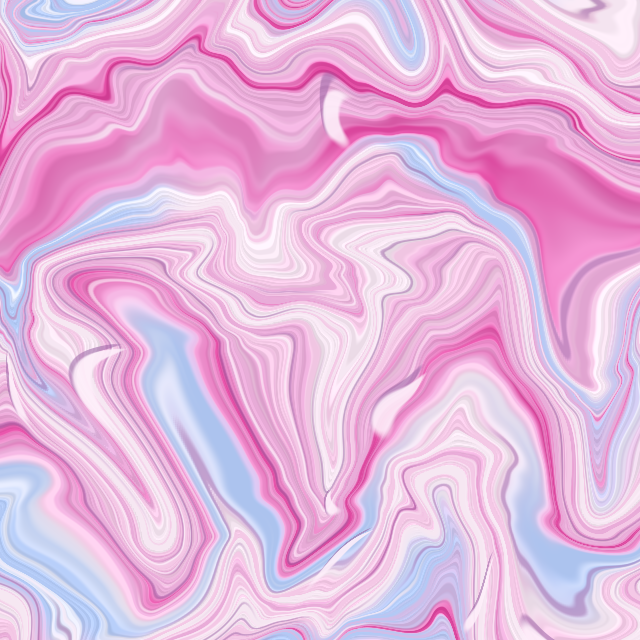
Reproduce this texture procedurally as a WebGL 2 fragment shader.

```glsl
#version 300 es
precision highp float;
// Folded pastel marbling: pink, white and magenta layers with pale blue pools.

uniform vec2 u_resolution;
out vec4 fragColor;

const float TAU = 6.2831853;
const float GOLDEN = 0.618034;

const vec3 CREAM = vec3(0.965, 0.905, 0.95);
const vec3 BLUSH = vec3(0.955, 0.785, 0.90);
const vec3 PINK = vec3(0.915, 0.675, 0.85);
const vec3 ROSE = vec3(0.92, 0.53, 0.78);
const vec3 MAGENTA = vec3(0.86, 0.28, 0.62);
const vec3 ICE = vec3(0.89, 0.91, 0.98);
const vec3 SKY = vec3(0.70, 0.79, 0.96);
const vec3 LILAC = vec3(0.82, 0.74, 0.91);
const vec3 PLUM = vec3(0.60, 0.38, 0.64);

vec2 hash2(vec2 p) {
  vec3 a = fract(vec3(p.xyx) * vec3(0.1031, 0.1030, 0.0973));
  a += dot(a, a.yzx + 33.33);
  return fract((a.xx + a.yz) * a.zy);
}

float cornerSlope(vec2 cell, vec2 offset) {
  float angle = TAU * hash2(cell).x;
  return dot(vec2(cos(angle), sin(angle)), offset);
}

// Gradient noise, roughly -1 to 1.
float noise(vec2 p) {
  vec2 i = floor(p), f = p - i;
  vec2 w = f * f * f * (f * (f * 6.0 - 15.0) + 10.0);
  vec2 e = vec2(1.0, 0.0);
  float low = mix(cornerSlope(i, f), cornerSlope(i + e.xy, f - e.xy), w.x);
  float high = mix(cornerSlope(i + e.yx, f - e.yx), cornerSlope(i + e.xx, f - e.xx), w.x);
  return 1.5 * mix(low, high, w.y);
}

// Stirs the plane with progressively smaller swirls.
vec2 stir(vec2 p) {
  float amount = 0.15, scale = 2.7;
  for (int k = 0; k < 4; k++) {
    vec2 s = p * scale + 17.3 * float(k + 1);
    p += amount * vec2(noise(s), noise(s.yx + 41.7));
    amount *= 0.42;
    scale *= 1.8;
  }
  return p;
}

// Height across the paint layers, bent into rounded zigzags.
float layerHeight(vec2 q) {
  float phase = TAU * 2.5 * q.x + 2.2 * noise(q * 2.1 + 5.0);
  float zigzag = asin(0.93 * sin(phase)) / 1.2;
  float strength = 0.14 + 0.08 * noise(q * 1.9 + 23.0);
  return q.y + strength * zigzag + 0.12 * noise(q * 2.4 + 61.0);
}

// Evenly distributed layer tones; crisp (0 to 1) narrows the step between them.
float layerTone(float x, float crisp) {
  float i = floor(x);
  float a = fract(i * GOLDEN), b = fract((i + 1.0) * GOLDEN);
  return mix(a, b, smoothstep(crisp, 1.0, x - i));
}

// Layer tone that fades to the mean once too fine to resolve.
float fineTone(float x, float footprint) {
  return mix(layerTone(x, 0.6), 0.5, smoothstep(0.5, 1.4, footprint));
}

vec3 warmPaint(float tone) {
  vec3 c = mix(CREAM, BLUSH, smoothstep(0.30, 0.41, tone));
  c = mix(c, PINK, smoothstep(0.51, 0.61, tone));
  c = mix(c, ROSE, smoothstep(0.66, 0.74, tone));
  return mix(c, MAGENTA, smoothstep(0.73, 0.80, tone));
}

vec3 coolPaint(float tone) {
  vec3 c = mix(ICE, SKY, smoothstep(0.24, 0.36, tone));
  return mix(c, LILAC, smoothstep(0.46, 0.58, tone));
}

// Sparse thin lines that follow the layers and break off along their length.
float veins(float t, float w, float along, float seed) {
  float line = 1.0 - smoothstep(0.015, 0.04 + w, abs(fract(t) - 0.5));
  return line * smoothstep(0.0, 0.35, noise(vec2(along, floor(t) * 3.7 + seed)));
}

// Slender leaning drops: x is body, y is the dark streak beside it.
vec2 drops(vec2 g, float footprint) {
  vec2 cell = floor(g), rnd = hash2(cell + 9.0);
  vec2 local = g - cell - 0.5 - 0.2 * (rnd - 0.5);
  float lean = mix(0.5, 1.5, rnd.x);
  local = vec2(local.x * cos(lean) + local.y * sin(lean), local.y * cos(lean) - local.x * sin(lean));
  local.y += 0.8 * local.x * local.x;
  float width = 0.085 * (0.75 - 1.5 * local.x);
  float soft = 0.15 + 6.0 * footprint;
  float body = length(local / vec2(0.30, max(width, 0.02))) - 1.0;
  float streak = length((local - vec2(0.06, 0.07)) / vec2(0.26, 0.028)) - 1.0;
  float present = step(0.80, hash2(cell + 77.0).y);
  return present * vec2(smoothstep(soft, -soft, body), smoothstep(soft, -soft, streak));
}

void main() {
  vec2 p = gl_FragCoord.xy / u_resolution.y;
  vec2 q = stir(p);
  float h = layerHeight(q);

  // Uneven layer spacing gives broad pools beside tight bundles.
  float t = 10.5 * h + 0.7 * sin(12.5 * h);
  float w = fwidth(t);

  // Broad layers, thinner bands, fine lines and streaks.
  float tone = 0.54 * layerTone(t, 0.45) + 0.28 * fineTone(t * 3.3 + 7.0, w * 3.3);
  tone += 0.18 * fineTone(t * 8.7 + 3.0, w * 8.7);
  tone += 0.06 * noise(vec2(q.x * 9.0, t * 5.0)) + 0.07 * noise(p * 2.3 + 90.0);

  // Cool pools follow the layers and leave the strong pinks alone.
  float pool = noise(vec2(q.x * 1.9, h * 3.1) + 12.0);
  float cool = smoothstep(0.02, 0.22, pool) * (1.0 - smoothstep(0.62, 0.70, tone));
  vec3 color = mix(warmPaint(tone), coolPaint(tone), cool);

  // Hairlines, pale threads and plum veins.
  float hair = t * 19.0 + 2.0 * sin(t * 6.1);
  color += 0.12 * (fineTone(hair, fwidth(hair)) - 0.5);
  color = mix(color, CREAM + 0.03, 0.7 * veins(t * 2.3, w * 2.3, q.x * 4.0, 5.0));
  color = mix(color, PLUM, 0.5 * veins(t * 1.7 + 0.3, w * 1.7, q.x * 5.0, 48.0));

  // Scattered drops.
  vec2 drop = drops(q * 7.0, 7.0 / u_resolution.y);
  color = mix(color, PLUM, 0.55 * drop.y);
  color = mix(color, CREAM + 0.03, 0.9 * drop.x);

  fragColor = vec4(clamp(color, 0.0, 1.0), 1.0);
}
```
